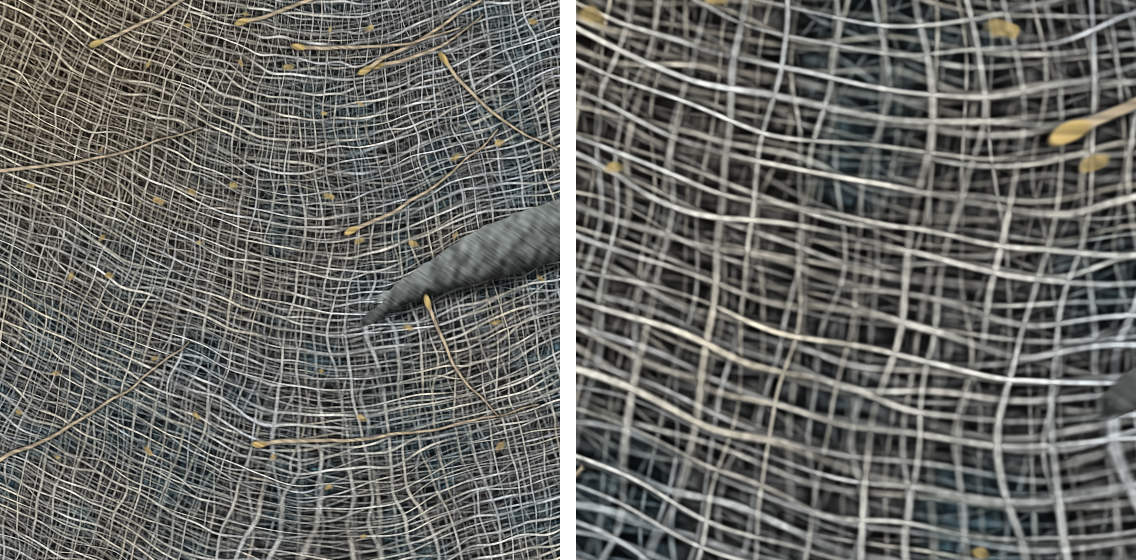
Left: the whole. Right: its middle third, enlarged.
Give the GLSL for this texture, as a Shadertoy shader.

```glsl
const int LAYERS = 5;
const int ROPES = 11;
const float WEFT_FREQ = 44.0;
const float WARP_FREQ = 37.0;
const float THREAD_RADIUS = 0.0016;
const float HALO_RADIUS = 0.0075;
const float SHADOW = 0.52;
const float SOFTNESS = 0.0016;
const float FOLD_X = 0.56;
const float FOLD_WIDTH = 0.2;
const float FOLD_TILT = -0.08;
const float FOLD_SLOPE = 0.43;
const float KNOT_GRID = 13.0;
const vec2 BUNDLE_TAIL = vec2(0.63, 0.425);
const vec2 BUNDLE_HEAD = vec2(1.04, 0.615);
const vec3 COOL = vec3(0.96, 1.0, 1.03);
const vec3 WARM = vec3(1.05, 1.0, 0.89);
const vec3 TEAL = vec3(0.76, 1.04, 1.16);
const vec3 BROWN = vec3(1.16, 0.98, 0.76);
const vec3 ROPE = vec3(0.80, 0.73, 0.62);
const vec3 KNOT = vec3(0.78, 0.68, 0.45);
const vec3 CLOTH = vec3(0.46, 0.48, 0.47);

float hash(vec2 p) {
    return fract(sin(dot(p, vec2(12.9898, 78.233))) * 43758.5453);
}

float noise(vec2 p) {
    vec2 i = floor(p), f = fract(p);
    f = f * f * (3.0 - 2.0 * f);
    return mix(mix(hash(i), hash(i + vec2(1, 0)), f.x),
               mix(hash(i + vec2(0, 1)), hash(i + vec2(1, 1)), f.x), f.y);
}

mat2 rotation(float a) {
    return mat2(cos(a), sin(a), -sin(a), cos(a));
}

float edgeWidth() {
    return max(SOFTNESS, 1.0 / iResolution.y);
}

float cover(float d) {
    float e = edgeWidth();
    return 1.0 - smoothstep(-e, e, d);
}

// Net coordinates: x counts along the wefts, y across them
vec2 foldCloth(vec2 p, float seed) {
    p.x += (noise(p * 5.0 + seed) - 0.5) * 0.05;
    p.y += (noise(p * 6.0 + seed + 31.0) - 0.5) * 0.045;
    p += (vec2(noise(p * 17.0 + seed), noise(p * 17.0 - seed)) - 0.5) * 0.012;
    float k = (p.x - FOLD_X) / FOLD_WIDTH;
    float height = FOLD_TILT * p.x + FOLD_SLOPE * FOLD_WIDTH * log(cosh(k));
    float slope = FOLD_TILT + FOLD_SLOPE * tanh(k);
    return vec2(p.x + 0.55 * slope * (p.y - 0.5), p.y - height);
}

// Parallel threads: x is coverage, y is the shadow around them
vec2 threads(float along, float across, float freq, float seed) {
    float t = across * freq, id = floor(t);
    float wobble = noise(vec2(along * 18.0, id * 7.0 + seed)) - 0.5;
    float center = 0.5 + 0.4 * wobble + 0.35 * (hash(vec2(id, seed)) - 0.5);
    float d = abs(fract(t) - center) / freq;
    float r = THREAD_RADIUS * mix(0.6, 1.4, hash(vec2(seed, id)));
    float strength = mix(0.3, 1.0, noise(vec2(along * 22.0, id + seed * 3.0)));
    float line = 1.0 - smoothstep(r * 0.3, r + edgeWidth(), d);
    return strength * vec2(line, 1.0 - smoothstep(r, HALO_RADIUS, d));
}

// Cloth bundle that tapers to a frayed tail
vec3 addBundle(vec3 color, vec2 p) {
    vec2 axis = BUNDLE_HEAD - BUNDLE_TAIL, dir = normalize(axis);
    vec2 q = vec2(dot(p - BUNDLE_TAIL, dir), dot(p - BUNDLE_TAIL, vec2(-dir.y, dir.x)));
    float t = q.x / length(axis);
    q.y -= 0.012 * sin(t * 4.0);
    float r = mix(0.017, 0.052, smoothstep(0.1, 0.75, t));
    r += 0.022 * (1.0 - smoothstep(0.0, 0.16, t)) + 0.005 * (noise(q * 70.0) - 0.5);
    float fray = smoothstep(0.0, 0.04, t - 0.16 * noise(vec2(q.y * 220.0, 3.0)));
    color *= 1.0 - 0.6 * fray * (1.0 - smoothstep(0.0, 0.018, abs(q.y + 0.008) - r));
    float streaks = noise(vec2(q.x * 75.0 - q.y * 60.0, q.y * 45.0 + q.x * 20.0));
    float fibres = noise(vec2(q.x * 260.0 + q.y * 160.0, q.y * 60.0));
    float shade = 0.45 + 0.5 * streaks + 0.35 * fibres + 0.3 * q.y / r;
    shade *= mix(0.5, 1.0, smoothstep(-1.0, -0.45, q.y / r));
    return mix(color, CLOTH * shade, fray * cover(abs(q.y) - r));
}

// Long cords with a knotted end
vec3 addRope(vec3 color, vec2 p, float id) {
    vec2 start = vec2(hash(vec2(id, 1.7)) * 0.9 - 0.1, hash(vec2(id, 5.3)));
    float angle = mix(0.1, 0.65, hash(vec2(id, 8.1)));
    if (mod(id, 4.0) == 3.0) angle = -angle - 0.4;
    float size = mix(0.16, 0.55, hash(vec2(id, 3.9)));
    vec2 q = (p - start) * rotation(angle);
    float t = q.x / size;
    q.y += 0.018 * sin(t * 3.14) + 0.006 * (noise(vec2(q.x * 25.0, id)) - 0.5);
    float r = mix(0.0034, 0.0012, clamp(t, 0.0, 1.0));
    float d = max(abs(q.y) - r, abs(q.x - 0.5 * size) - 0.5 * size);
    float knot = (length(q / vec2(0.013, 0.006)) - 1.0) * 0.006;
    color *= 1.0 - 0.45 * (1.0 - smoothstep(0.0, 0.006, min(d, knot)));
    float twist = 0.75 + 0.4 * noise(vec2(q.x * 140.0 + q.y * 250.0, id));
    color = mix(color, ROPE * twist, cover(d));
    return mix(color, KNOT * (twist + 20.0 * q.y), cover(knot));
}

// Small tufts caught in the mesh
vec3 addTufts(vec3 color, vec2 p) {
    vec2 cell = floor(p * KNOT_GRID);
    vec2 offset = 0.3 + 0.4 * vec2(hash(cell), hash(cell + 17.0));
    vec2 q = (p - (cell + offset) / KNOT_GRID) * rotation(hash(cell + 5.0) * 2.0 - 1.0);
    float r = mix(0.003, 0.006, hash(cell + 9.0));
    float d = length(q * vec2(0.55, 1.0)) - r * (0.6 + 0.6 * noise(p * 160.0));
    float present = step(0.76, hash(cell + 41.0));
    return mix(color, KNOT * (0.7 + 0.4 * noise(p * 220.0)), 0.8 * present * cover(d));
}

void mainImage(out vec4 fragColor, in vec2 fragCoord) {
    vec2 p = fragCoord / iResolution.xy;

    // Dark fibrous ground, brown at the upper left and teal in patches
    vec2 ground = foldCloth(p, 2.0);
    float fibre = noise(ground * vec2(38.0, 190.0)) * noise(ground * vec2(120.0, 60.0) + 9.0);
    float brown = smoothstep(0.75, 0.1, length(p - vec2(0.05, 1.0)));
    vec3 tint = mix(vec3(1), TEAL, smoothstep(0.35, 0.8, noise(p * 14.0)));
    tint = mix(tint, BROWN, brown);
    vec3 color = tint * (0.07 + 0.6 * fibre);

    // Nets stacked from the dim back to the bright front
    for (int i = 0; i < LAYERS; i++) {
        float depth = float(i) / float(LAYERS - 1), seed = float(i) * 13.0 + 4.0;
        float turn = (hash(vec2(seed, 2.0)) - 0.5) * mix(0.7, 0.1, depth);
        vec2 q = foldCloth((p - 0.5) * rotation(turn) + 0.5, seed);
        vec2 weft = threads(q.x, q.y, WEFT_FREQ * mix(1.3, 1.0, depth), seed);
        vec2 warp = threads(q.y, q.x, WARP_FREQ * mix(1.2, 1.0, depth), seed + 6.0) * 0.75;
        vec2 net = max(weft, warp);
        vec3 hue = mix(COOL, WARM, max(brown, noise(p * 9.0 + seed)));
        color *= 1.0 - SHADOW * net.y;
        color = mix(color, mix(tint, hue, 0.5 + 0.5 * depth) * mix(0.42, 0.97, depth), net.x);
    }
    color *= 0.86 + 0.28 * noise(p * 260.0);

    color = addTufts(color, p);
    color = addBundle(color, p);
    for (int i = 0; i < ROPES; i++) color = addRope(color, p, float(i));
    fragColor = vec4(clamp(color, 0.0, 1.0), 1.0);
}
```
